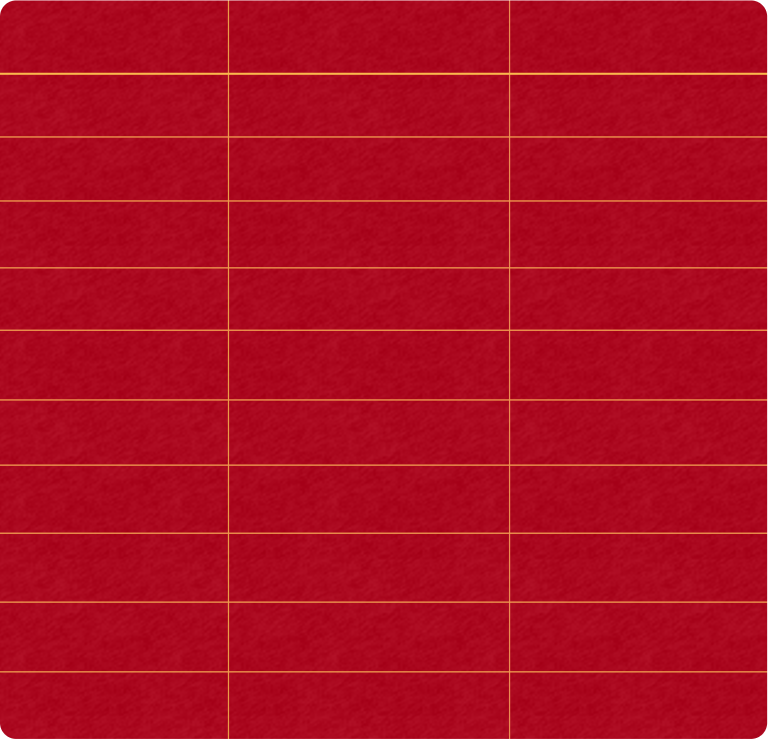
Give the GLSL for this pattern, as a WebGL 1 fragment shader.

```glsl
precision highp float;

uniform vec2 u_resolution;

float hash(vec2 cell) {
    vec3 h = fract(cell.xyx * vec3(0.1031, 0.1030, 0.0973));
    h += dot(h, h.yzx + 33.33);
    return fract((h.x + h.y) * h.z);
}

// Value noise on a lattice that wraps after a whole number of cells
float tiledNoise(vec2 tile, float cells) {
    vec2 p = tile * cells;
    vec2 a = mod(floor(p), cells);
    vec2 b = mod(a + 1.0, cells);
    vec2 f = fract(p);
    f = f * f * (3.0 - 2.0 * f);
    float low = mix(hash(a + cells), hash(vec2(b.x, a.y) + cells), f.x);
    float high = mix(hash(vec2(a.x, b.y) + cells), hash(b + cells), f.x);
    return mix(low, high, f.y);
}

// Exact pixel coverage of a straight rule, also when thinner than a pixel
float ruleCoverage(float distanceToRule, float width, float pixel) {
    float overlap = (0.5 * (width + pixel) - abs(distanceToRule)) / pixel;
    return clamp(overlap, 0.0, min(1.0, width / pixel));
}

// Height fraction of each row rule from the top, with uneven row heights
float rowPosition(float row) {
    float t = row / 9.0;
    float y = 0.0997 + 0.0898 * row - 0.0447 * t * (1.0 - t);
    float fromMiddle = abs(row - 4.0);
    if (fromMiddle < 1.5) y += 0.0044 * fromMiddle - 0.0016;
    return y;
}

float roundedBox(vec2 p, vec2 halfSize, float radius) {
    vec2 q = abs(p) - halfSize + radius;
    return length(max(q, 0.0)) + min(max(q.x, q.y), 0.0) - radius;
}

// Fine slanted grain over faint blotches, tiled across the sheet
vec3 redPaper(vec2 p) {
    vec2 tile = p / 0.204;
    vec2 slanted = vec2(tile.x + tile.y, tile.y);
    float grain = 0.55 * tiledNoise(slanted, 38.0)
                + 0.45 * tiledNoise(tile, 64.0) - 0.5;
    float blotches = tiledNoise(tile, 15.0) - 0.5;
    float patches = tiledNoise(tile, 4.0) - 0.5;
    return vec3(0.67, 0.03, 0.12)
         + grain * vec3(0.055, 0.07, 0.065)
         + blotches * vec3(0.012, 0.016, 0.014)
         + patches * vec3(0.012, 0.016, 0.014);
}

void main() {
    // The canvas width is one unit; y runs down from the top
    float pixel = 1.0 / u_resolution.x;
    vec2 size = vec2(1.0, u_resolution.y * pixel);
    vec2 p = gl_FragCoord.xy * pixel;
    p.y = size.y - p.y;

    vec3 color = redPaper(p);

    // Two column rules, the right one slightly rosier
    for (int i = 0; i < 2; i++) {
        float column = float(i);
        float cover = ruleCoverage(p.x - 0.2975 - 0.366 * column, 0.0016, pixel);
        vec3 gold = mix(vec3(0.92, 0.61, 0.28), vec3(0.92, 0.55, 0.32), column);
        color = mix(color, gold, cover);
    }

    // Ten row rules, the header rule heavier and yellower
    for (int i = 0; i < 10; i++) {
        float row = float(i);
        float header = 1.0 - step(0.5, row);
        float fromRule = p.y - rowPosition(row) * size.y;
        float cover = ruleCoverage(fromRule, 0.0017 + 0.001 * header, pixel);
        vec3 gold = mix(vec3(0.94, 0.61, 0.31), vec3(0.98, 0.72, 0.30), header);
        color = mix(color, gold, cover);
    }

    // Rounded sheet on white, with a hairline margin at the top, right and bottom
    vec2 nearCorner = vec2(0.0, 0.0006);
    vec2 farCorner = size - vec2(0.0011, 0.0014);
    vec2 center = 0.5 * (nearCorner + farCorner);
    float edge = roundedBox(p - center, farCorner - center, 0.021);
    color = mix(color, vec3(1.0), clamp(0.5 + edge / pixel, 0.0, 1.0));

    gl_FragColor = vec4(color, 1.0);
}
```
